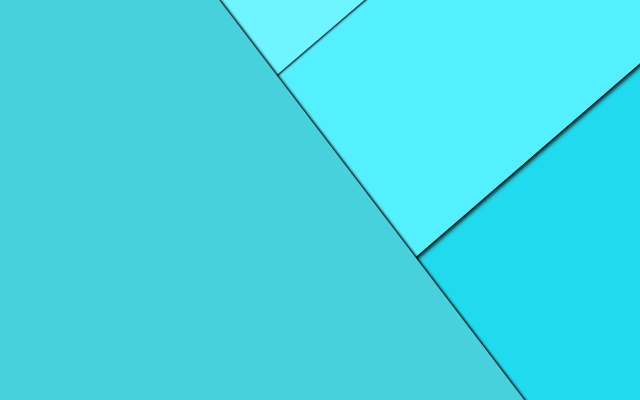
A Shadertoy shader for this background:

```glsl
// Flat cyan paper panels stacked along diagonal edges, each casting a thin shadow.

// Signed distance to the line a-b, positive on the left when facing b.
float edgeDistance(vec2 p, vec2 a, vec2 b) {
    vec2 along = normalize(b - a);
    return dot(p - a, vec2(-along.y, along.x));
}

// Lays a panel over the base, with a soft shadow just outside its edge.
vec3 layPanel(vec3 base, vec3 panel, float d, float strength, float spread) {
    float aa = 0.6 / iResolution.y;
    float outside = max(-d, 0.0) / spread;
    vec3 shaded = base * (1.0 - strength * exp(-outside * outside));
    return mix(shaded, panel, smoothstep(-aa, aa, d));
}

void mainImage(out vec4 fragColor, in vec2 fragCoord) {
    // Height is one unit; x is scaled so that the width is always 1.6.
    vec2 p = fragCoord / iResolution.xy * vec2(1.6, 1.0);

    // Right-hand panels, from the lowest sheet up
    vec3 color = vec3(0.125, 0.86, 0.933);
    float middle = edgeDistance(p, vec2(1.040, 0.358), vec2(1.600, 0.842));
    color = layPanel(color, vec3(0.333, 0.941, 1.0), middle, 0.85, 0.009);
    float corner = edgeDistance(p, vec2(0.692, 0.8125), vec2(0.911, 1.0));
    color = layPanel(color, vec3(0.43, 0.96, 1.0), corner, 0.8, 0.0045);

    // Large left panel on top of the stack
    float left = edgeDistance(p, vec2(1.3105, 0.0), vec2(0.548, 1.0));
    color = layPanel(color, vec3(0.275, 0.82, 0.863), left, 0.8, 0.005);

    fragColor = vec4(color, 1.0);
}
```
